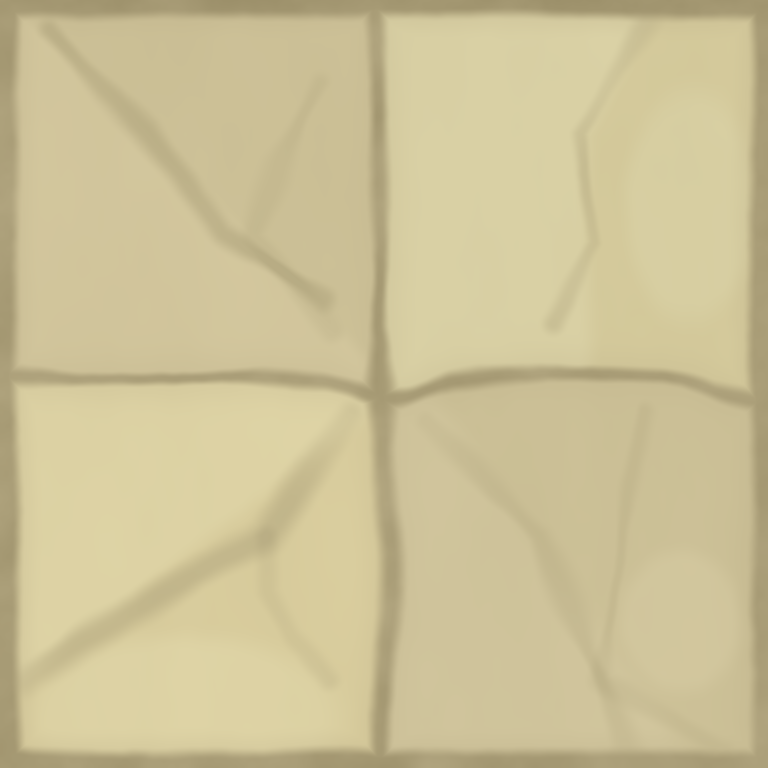
Reproduce this texture procedurally as a WebGL 2 fragment shader.

```glsl
#version 300 es
precision highp float;
// Four worn, hand-painted sandstone slabs with soft joints and faint cracks.
uniform vec2 u_resolution;
out vec4 fragColor;

float hash(vec2 p) {
  return fract(sin(dot(p, vec2(127.1, 311.7))) * 43758.5453);
}

float noise(vec2 p) {
  vec2 i = floor(p), f = fract(p);
  f = f * f * (3.0 - 2.0 * f);
  return mix(mix(hash(i), hash(i + vec2(1, 0)), f.x),
             mix(hash(i + vec2(0, 1)), hash(i + vec2(1, 1)), f.x), f.y);
}

float fbm(vec2 p) {
  float sum = 0.0, amp = 0.5;
  for (int i = 0; i < 4; i++) {
    sum += amp * noise(p);
    p = p * 2.03 + 7.1;
    amp *= 0.5;
  }
  return sum;
}

float bump(float x, float center, float width) {
  float t = (x - center) / width;
  return exp(-t * t);
}

float segment(vec2 p, vec2 a, vec2 b) {
  vec2 pa = p - a, ba = b - a;
  return length(pa - ba * clamp(dot(pa, ba) / dot(ba, ba), 0.0, 1.0));
}

// Soft brush stroke through four points, uneven along its length
float crack(vec2 p, vec2 a, vec2 b, vec2 c, vec2 d, float width) {
  float dist = min(segment(p, a, b), min(segment(p, b, c), segment(p, c, d)));
  float w = width * (0.5 + noise(p * 11.0 + a * 30.0));
  return (1.0 - smoothstep(0.1 * w, w, dist)) * (0.45 + 0.7 * noise(p * 9.0 + 4.0));
}

// Broad patch with a brushed rim
float patchMask(vec2 p, vec2 center, vec2 radius) {
  return 1.0 - smoothstep(0.75, 1.1, length((p - center) / radius));
}

void main() {
  vec2 uv = gl_FragCoord.xy / u_resolution;
  vec2 wobble = vec2(fbm(uv * 9.0), fbm(uv * 9.0 + 31.0)) - 0.47;
  vec2 p = uv + 0.014 * wobble;

  // Wandering centre lines of the two inner joints
  float jointX = 0.494 + 0.018 * bump(p.y, 0.24, 0.12) - 0.006 * smoothstep(0.8, 1.0, p.y);
  float jointY = 0.508 - 0.026 * bump(p.x, 0.51, 0.06) + 0.006 * bump(p.x, 0.73, 0.1)
               - 0.03 * smoothstep(0.86, 1.0, p.x);
  vec2 q = p - vec2(jointX, jointY);
  float right = smoothstep(-0.004, 0.004, q.x);
  float top = smoothstep(-0.004, 0.004, q.y);

  // Each slab is split into two tones along its main crack
  float splitTL = smoothstep(-0.015, 0.02, p.x + p.y - 1.01);
  float splitTR = smoothstep(-0.015, 0.02, p.x - 0.765 - 0.5 * max(p.y - 0.82, 0.0));
  float splitBL = smoothstep(-0.02, 0.02, 0.09 + 0.78 * p.x - p.y);
  float splitBR = smoothstep(-0.02, 0.03, p.x + 0.7 * p.y - 0.9);
  vec3 slabTL = mix(vec3(0.82, 0.772, 0.61), vec3(0.797, 0.75, 0.587), splitTL);
  vec3 slabTR = mix(vec3(0.85, 0.815, 0.643), vec3(0.83, 0.788, 0.607), splitTR);
  vec3 slabBL = mix(vec3(0.866, 0.824, 0.643), vec3(0.845, 0.797, 0.612), splitBL);
  vec3 slabBR = mix(vec3(0.814, 0.768, 0.61), vec3(0.796, 0.75, 0.588), splitBR);
  slabTR = mix(slabTR, vec3(0.845, 0.81, 0.635), patchMask(p, vec2(0.9, 0.73), vec2(0.09, 0.16)));
  slabBL = mix(slabBL, vec3(0.866, 0.824, 0.643), patchMask(p, vec2(0.24, 0.06), vec2(0.22, 0.12)));
  slabBR = mix(slabBR, vec3(0.818, 0.773, 0.613), patchMask(p, vec2(0.885, 0.19), vec2(0.085, 0.1)));
  vec3 color = mix(mix(slabBL, slabBR, right), mix(slabTL, slabTR, right), top);

  // Painted mottling, stretched into vague vertical strokes
  color += 0.022 * (fbm(uv * vec2(9.0, 4.0) + 12.0) - 0.47);

  // Cracks
  float cracks = 0.0;
  cracks += 0.9 * crack(p, vec2(0.065, 0.96), vec2(0.19, 0.83), vec2(0.29, 0.695), vec2(0.42, 0.61), 0.02);
  cracks += 0.4 * crack(p, vec2(0.415, 0.89), vec2(0.36, 0.785), vec2(0.33, 0.69), vec2(0.43, 0.57), 0.022);
  cracks += 0.55 * crack(p, vec2(0.845, 0.98), vec2(0.757, 0.825), vec2(0.775, 0.68), vec2(0.72, 0.58), 0.02);
  cracks += 0.7 * crack(p, vec2(0.455, 0.465), vec2(0.345, 0.305), vec2(0.17, 0.205), vec2(0.03, 0.115), 0.026);
  cracks += 0.3 * crack(p, vec2(0.345, 0.305), vec2(0.35, 0.23), vec2(0.38, 0.17), vec2(0.43, 0.11), 0.018);
  cracks += 0.45 * crack(p, vec2(0.553, 0.453), vec2(0.703, 0.303), vec2(0.78, 0.115), vec2(0.815, 0.02), 0.024);
  cracks += 0.35 * crack(p, vec2(0.84, 0.465), vec2(0.82, 0.37), vec2(0.78, 0.11), vec2(0.94, 0.025), 0.018);
  color = mix(color, vec3(0.69, 0.645, 0.49), 0.75 * min(cracks, 1.0));

  // Inner joints, thickened where they meet
  float meeting = 0.009 * exp(-dot(q, q) / 0.0012);
  float widthX = 0.012 + 0.007 * (noise(vec2(2.0, p.y * 8.0)) - 0.4) + meeting;
  float widthY = 0.011 + 0.008 * (noise(vec2(p.x * 8.0, 5.0)) - 0.5) + meeting;
  float inner = max(1.0 - smoothstep(0.15 * widthX, 1.5 * widthX, abs(q.x)),
                    1.0 - smoothstep(0.15 * widthY, 1.5 * widthY, abs(q.y)));
  float halo = max(bump(q.x, 0.0, 0.03), bump(q.y, 0.0, 0.03));

  // Outer rim with rounded slab corners
  vec2 edge = 0.5 - abs(p - 0.5);
  float rimDist = min(edge.x, edge.y) - 0.012 * exp(-(edge.x + edge.y) / 0.03);
  float rim = 1.0 - smoothstep(0.012, 0.03, rimDist);
  halo = max(halo, 1.0 - smoothstep(0.02, 0.055, rimDist));

  // Shade the slab edges, then lay in the grout
  color = mix(color, vec3(0.74, 0.69, 0.54), 0.22 * halo);
  vec3 grout = vec3(0.645, 0.597, 0.45) + 0.1 * (fbm(uv * 14.0 + 3.0) - 0.45);
  grout -= 0.03 * smoothstep(0.96, 1.0, uv.y);
  color = mix(color, grout, max(0.88 * inner, 0.92 * rim));
  fragColor = vec4(color, 1.0);
}
```
